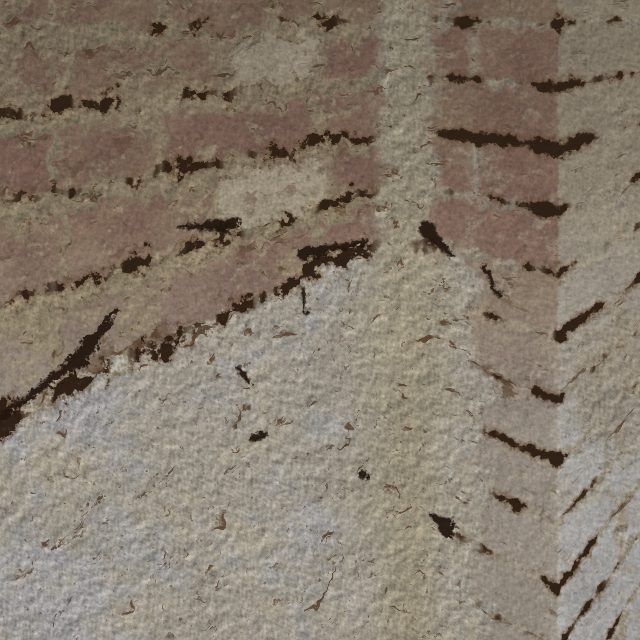
Write a three.js fragment shader that draws this texture.

```glsl
// Weathered brick walls meeting in a crumbling inner corner, with a pier at right.
// A bent course index gives the perspective of the joints; gradient noise
// frays the bricks, pits the rubble and opens broken cracks along the joints.
varying vec2 vUv;

// Joint height down the canvas: x + y*n + z*n*n for course n
const vec3 COURSE_LEFT = vec3(.052, .1146, .0091);
const vec3 COURSE_CORNER = vec3(.0326, .0872, 0.);
const vec3 COURSE_EDGE = vec3(.0365, .0977, 0.);
const vec3 COURSE_FAR = vec3(.0326, .080, 0.);
const float LEFT_END = .586, PIER_START = .677, PIER_EDGE = .872;
const float BRICK_PERIOD = .41, HEADER = .165, LAST_COURSE = 4.;
const vec3 RED = vec3(.49, .385, .34), BROWN = vec3(.51, .435, .36);
const vec3 PALE = vec3(.66, .63, .55), WORN = vec3(.575, .545, .505);
const vec3 MORTAR = vec3(.54, .49, .405), SAND = vec3(.595, .56, .48);
const vec3 RUBBLE = vec3(.61, .585, .54), LILAC = vec3(.62, .61, .605);
const vec3 STONE = vec3(.63, .625, .615), SOIL = vec3(.16, .105, .065);

vec2 hash2(vec2 c) {
  c = vec2(dot(c, vec2(127.1, 311.7)), dot(c, vec2(269.5, 183.3)));
  return fract(sin(c) * 43758.5) * 2. - 1.;
}

float gradientNoise(vec2 p) {
  vec2 i = floor(p), f = p - i, e = vec2(0., 1.);
  vec2 u = f * f * f * (f * (f * 6. - 15.) + 10.);
  float low = mix(dot(hash2(i), f), dot(hash2(i + e.yx), f - e.yx), u.x);
  float high = mix(dot(hash2(i + e), f - e), dot(hash2(i + 1.), f - 1.), u.x);
  return mix(low, high, u.y);
}

float fbm(vec2 p) {
  float sum = 0., gain = .55;
  for (int k = 0; k < 4; k++) {
    sum += gain * gradientNoise(p);
    p = mat2(1.6, 1.2, -1.2, 1.6) * p + 5.3;
    gain *= .7;
  }
  return sum;
}

float ramp(float a, float b, float x) { return clamp((x - a) / (b - a), 0., 1.); }

float courseIndex(vec2 p) {
  vec3 k = mix(COURSE_LEFT, COURSE_CORNER, ramp(0., LEFT_END, p.x));
  k = mix(k, COURSE_EDGE, ramp(PIER_START, PIER_EDGE, p.x));
  k = mix(k, COURSE_FAR, ramp(PIER_EDGE, 1., p.x));
  float d = p.y - k.x;
  return 2. * d / (k.y + sqrt(max(k.y * k.y + 4. * k.z * d, 0.)));
}

// Hole along the segment s.xy to s.zw, tapering from radius a to b
float gouge(vec2 p, vec4 s, float a, float b) {
  vec2 q = p - s.xy, d = s.zw - s.xy;
  float t = clamp(dot(q, d) / dot(d, d), 0., 1.);
  return 1. - smoothstep(-.003, .003, length(q - d * t) - mix(a, b, t));
}

void main() {
  vec2 p = vec2(vUv.x, 1. - vUv.y);
  float rough = fbm(p * 9.), crumb = fbm(p * 42.);
  float relief = crumb - fbm(p * 42. + vec2(.15, .22));
  float grain = gradientNoise(p * 120.) + gradientNoise(p * 230.);

  // Courses and bricks
  float pier = smoothstep(.66, .69, p.x);
  float flank = smoothstep(PIER_EDGE - .003, PIER_EDGE + .003, p.x + .006 * crumb);
  vec2 w = p + mix(.045, .012, pier) * vec2(fbm(p * 13. + 7.), fbm(p * 13. + 31.));
  float n = courseIndex(w), row = floor(n), s = n - row;
  float joint = floor(n + .5), odd = mod(row, 2.);
  float along = w.x - .345 + odd * .26, u = mod(along, BRICK_PERIOD), isHeader = step(u, HEADER);
  float perpend = min(min(u, BRICK_PERIOD - u), abs(u - HEADER));
  perpend = mix(perpend, abs(w.x - mix(.742, .97, odd)), step(.67, p.x));
  float bed = mix(.2, .03, pier);
  float brick = smoothstep(bed, bed + .13, s + .45 * crumb)
    * smoothstep(0., .09, 1. - s + .25 * crumb) * smoothstep(.001, .014, perpend + .03 * crumb);
  float decay = fbm(p * 11. + 19.) + .5 * crumb
    + .3 * (1. - smoothstep(.04, .13, p.x)) * (1. - smoothstep(.14, .26, p.y));
  brick *= 1. - mix(.85, .5, pier) * smoothstep(.06, .26, decay);

  // Regions: left brickwork, pier, and crumbled fill between
  float leftWall = (1. - smoothstep(-.08, .08, n - LAST_COURSE + .5 * crumb))
    * (1. - smoothstep(.57, .61, p.x + .07 * rough));
  float start = PIER_START + .075 * smoothstep(.34, .47, p.y);
  float pierWall = smoothstep(start - .02, start + .02, p.x + .12 * rough);
  float patchDist = length((p - vec2(.97, .6)) * vec2(1., .8)) + .12 * crumb;
  brick *= max(leftWall, pierWall) * mix(.2, 1., smoothstep(.05, .12, patchDist));

  // Base colours
  float tone = hash2(vec2(row, floor(along / BRICK_PERIOD) + .5 * isHeader)).x;
  vec3 clay = mix(RED, BROWN, clamp(.45 + .5 * tone + 1.5 * rough, 0., 1.));
  clay = mix(clay, PALE, isHeader * (1. - odd) * step(.3, p.x) * (1. - pier) * step(0., row) * .8);
  clay = mix(clay, WORN, smoothstep(.3, .72, p.y) * .9);
  clay = mix(clay, mix(vec3(.57, .535, .465), STONE, smoothstep(.2, .8, p.y)), flank * .9);
  vec3 fill = mix(RUBBLE, LILAC, smoothstep(-.1, .25, fbm(p * 5. + 3.)));
  fill = mix(fill, SAND, max(exp(-pow((p.x - .64) / .08, 2.)), smoothstep(0., .3, rough) * .5));
  fill = mix(fill, MORTAR, max(leftWall, pierWall * .6));
  vec3 color = mix(fill, clay, brick);

  // Relief, grain and clustered pits that follow the courses
  float loose = 1. - .6 * brick;
  color *= 1. + relief * .5 * loose + grain * .14 + rough * .14;
  vec2 f = p + .06 * vec2(rough, crumb);
  float cluster = gouge(f, vec4(.05, .86, .26, .74), .02, .012)
    + gouge(f, vec4(.14, .56, .33, .51), .03, .012) + gouge(f, vec4(.69, .47, .8, .62), .03, .02);
  float streak = fbm(vec2(w.x * 17., n * 5.)) + .4 * crumb + .16 * cluster + .06 * leftWall;
  color = mix(color, SOIL * 1.8, smoothstep(.21, .4, streak) * loose * .75);
  color = mix(color, SOIL * 1.6, smoothstep(.24, .4, fbm(p * 55. + 11.)) * loose * .5);

  // Dim above, with a light arris on the pier
  color *= mix(.86, 1., smoothstep(0., .5, p.y));
  color += .05 * exp(-abs(p.x - PIER_EDGE) * 80.) * smoothstep(.35, .6, p.y);

  // Broken cracks under the bricks, deepest at the arris
  float base = mix(.004 + .011 * joint, .012 + .06 * exp(-abs(p.x - PIER_EDGE) * 24.), pier);
  float width = base + .3 * fbm(vec2(p.x * 9., joint * 7.3 + 2.));
  float away = abs(n - joint) + .32 * crumb * mix(1., .6, pier);
  float cracked = max((1. - pier) * step(joint, LAST_COURSE) * (1. - smoothstep(.57, .6, p.x)), pierWall);
  cracked *= smoothstep(.0, .05, width);
  color = mix(color, SOIL * 2.2, (1. - smoothstep(width, width + .1, away)) * cracked * .4);
  color = mix(color, SOIL, (1. - smoothstep(width - .03, width + .02, away)) * cracked * .92);

  // Larger holes
  f = p + .018 * vec2(relief, crumb);
  float hole = gouge(f, vec4(.675, .805, .698, .825), .005, .012)
    + gouge(f, vec4(.668, .36, .705, .4), .012, .003) + gouge(f, vec4(.567, .742, .572, .742), .005, .005)
    + gouge(f, vec4(.28, .355, .365, .35), .003, .011) + gouge(f, vec4(.18, .485, .125, .56), .005, .014)
    + gouge(f, vec4(.125, .56, 0., .655), .011, .005) + gouge(f, vec4(.475, .397, .575, .378), .009, .004)
    + gouge(f, vec4(.471, .45, .477, .487), .003, .003) + gouge(f, vec4(.372, .573, .388, .597), .004, .004)
    + gouge(f, vec4(.395, .686, .413, .676), .006, .005) + gouge(f, vec4(.757, .417, .779, .462), .004, .004);
  color = mix(color, SOIL * .8, min(hole, 1.) * .93);
  gl_FragColor = vec4(clamp(color, 0., 1.), 1.);
}
```
